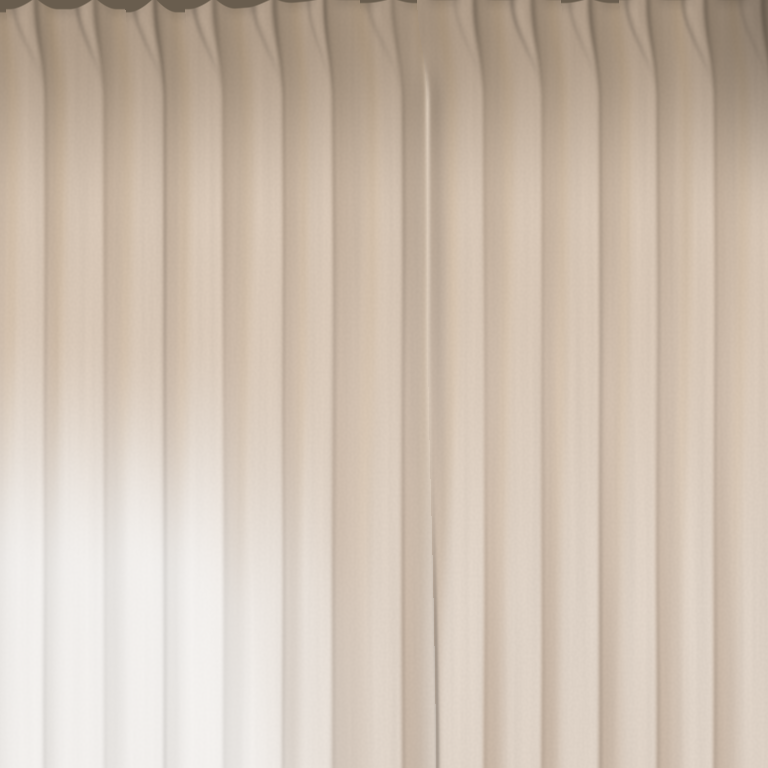
This texture is drawn by a three.js fragment shader. Its source:

```glsl
// Pleated linen curtain in two panels: each fold is a soft recess, a lit ridge and a thin
// crease, repeated across with fract. Gradient noise varies the cloth, the top falls into
// shadow under a scalloped hem, and daylight glows through at the lower left.
varying vec2 vUv;

float hash(float n) {
  return fract(sin(n * 91.73) * 4375.85);
}

vec2 gradient(vec2 cell) {
  float angle = 6.2832 * fract(sin(dot(cell, vec2(127.1, 311.7))) * 4375.85);
  return vec2(cos(angle), sin(angle));
}

float gradientNoise(vec2 p) {
  vec2 i = floor(p), f = fract(p);
  vec2 u = f * f * f * (f * (f * 6.0 - 15.0) + 10.0);
  float a = dot(gradient(i), f);
  float b = dot(gradient(i + vec2(1.0, 0.0)), f - vec2(1.0, 0.0));
  float c = dot(gradient(i + vec2(0.0, 1.0)), f - vec2(0.0, 1.0));
  float d = dot(gradient(i + vec2(1.0, 1.0)), f - vec2(1.0, 1.0));
  return mix(mix(a, b, u.x), mix(c, d, u.x), u.y);
}

float bell(float d, float width) {
  return exp(-d * d / (width * width));
}

void main() {
  float x = vUv.x, y = vUv.y;
  float pinch = smoothstep(0.87, 1.0, y);

  // Folds lean left where the heading pinches them, and sway slightly lower down
  float foldX = x - 0.003 + 0.013 * pinch + 0.002 * gradientNoise(vec2(x * 9.0, y * 2.5));
  foldX += 0.013 * bell(x - 0.434, 0.034);

  // Two panels meet at a seam that drifts right towards the floor
  float seam = 0.554 + 0.011 * (1.0 - smoothstep(0.0, 0.6, y));
  float gap = foldX - seam;
  float phase = mix((foldX - 0.0566) / 0.0777, (foldX - 0.6295) / 0.0749 + 20.0, step(0.0, gap));
  float fold = floor(phase), t = fract(phase);
  float rnd = hash(fold + 3.0);
  float edge = min(t, 1.0 - t);
  float edgeRnd = hash(floor(phase + 0.5) + 11.0);
  float flatTop = smoothstep(0.84, 0.93, y) * bell(gap, 0.035);

  // Fold profile: recess on the left, broad lit ridge on the right, sharp turn at the edge
  float rise = mix(0.06, 0.32, rnd) + 0.12 * smoothstep(0.2, 0.8, y);
  if (fold == 19.0) rise = mix(0.04, 0.36, smoothstep(0.0, 0.6, y));
  if (fold == 26.0) rise = 0.5;
  float ridge = smoothstep(rise, rise + 0.27, t) * (1.0 - smoothstep(0.89, 1.0, t));
  float ramp = 0.5 * smoothstep(0.0, 0.45, t) * (1.0 - smoothstep(0.89, 1.0, t));
  float lit = mix(ramp, 1.0, ridge * mix(0.7, 1.0, hash(fold + 31.0)));
  lit = mix(lit, 0.45, flatTop);

  // Cloth tones from heading to floor
  vec3 shade = mix(vec3(0.775, 0.705, 0.64), vec3(0.80, 0.73, 0.665), smoothstep(0.0, 0.4, y));
  shade = mix(shade, vec3(0.755, 0.68, 0.605), smoothstep(0.45, 0.80, y));
  shade = mix(shade, vec3(0.60, 0.53, 0.455), smoothstep(0.73, 0.97, y));
  vec3 ridgeTone = mix(vec3(0.88, 0.835, 0.79), vec3(0.85, 0.785, 0.72), smoothstep(0.15, 0.65, y));
  ridgeTone = mix(ridgeTone, vec3(0.69, 0.615, 0.54), smoothstep(0.70, 0.98, y));
  vec3 color = mix(shade, ridgeTone, lit);

  // Faint warm light where the cloth turns from recess to ridge
  color += vec3(0.006, 0.0, -0.014) * bell(t - rise - 0.06, 0.12) * smoothstep(0.1, 0.5, y);

  // Daylight through the lower left
  float wobble = 0.05 * gradientNoise(vec2(x * 14.0, y * 3.0));
  float glow = 1.0 - smoothstep(0.24, 0.58, y + 0.4 * x * x + wobble);
  glow *= 1.0 - smoothstep(0.27, 0.56, x + 0.15 * y + 0.5 * wobble);
  vec3 daylight = mix(vec3(0.90, 0.888, 0.875), vec3(0.955, 0.945, 0.935), lit);
  color = mix(color, daylight, glow);

  // Thin crease along every fold edge
  float crease = bell(edge, 0.04) * mix(0.03, 0.09, edgeRnd) * (1.0 - 0.5 * glow);
  color *= 1.0 - crease * (1.0 - flatTop);

  // Pinched tucks below the heading, uneven from fold to fold
  float tuck = mix(0.97, 0.68, pinch) - 0.08 * rnd * pinch;
  float tuckDepth = pinch * (1.0 - flatTop) * (0.3 + 0.7 * hash(fold + 47.0));
  color *= 1.0 - 0.16 * tuckDepth * bell(t - tuck, 0.05);
  color *= 1.0 - 0.11 * pinch * (1.0 - flatTop) * bell(edge, 0.07);
  color += 0.025 * tuckDepth * bell(t - tuck - 0.13, 0.07);

  // Shadowed seam with a bright hem, darkening to a line near the floor
  float below = 1.0 - smoothstep(0.86, 0.94, y);
  color *= 1.0 - 0.05 * below * bell(gap + 0.013, 0.014);
  color *= 1.0 - 0.20 * bell(gap - 0.002, 0.003) * (1.0 - smoothstep(0.1, 0.5, y));
  color *= 1.0 - 0.08 * below * bell(gap - 0.012, 0.010) * smoothstep(0.2, 0.6, y);
  color = mix(color, vec3(0.88, 0.82, 0.755),
    0.75 * below * bell(gap, 0.0035) * smoothstep(0.2, 0.55, y));

  // Shadow in the upper right corner
  color *= 1.0 - 0.20 * smoothstep(0.88, 1.0, x) * smoothstep(0.68, 1.0, y);

  // Vertical streaks and fine weave
  float streak = gradientNoise(vec2(x * 75.0, y * 2.0)) + 0.5 * gradientNoise(vec2(x * 190.0, y * 5.0));
  float weave = gradientNoise(vUv * vec2(260.0, 230.0));
  color *= 1.0 + (0.026 * streak + 0.016 * weave) * (1.0 - 0.6 * glow);

  // Dark gap above the scalloped hem, nearly closed towards the right
  float sag = smoothstep(0.0, 0.35, t) * (1.0 - smoothstep(0.55, 0.97, t));
  float depth = 0.004 * step(0.5, edgeRnd) + 0.012 * (1.0 - smoothstep(0.28, 0.44, x));
  float hem = 1.002 - (depth + 0.002) * sqrt(sag);
  color *= 1.0 - 0.08 * bell(y - hem, 0.010) * sag;
  color = mix(color, vec3(0.41, 0.365, 0.305), smoothstep(hem - 0.0015, hem + 0.0015, y));

  gl_FragColor = vec4(clamp(color, 0.0, 1.0), 1.0);
}
```
